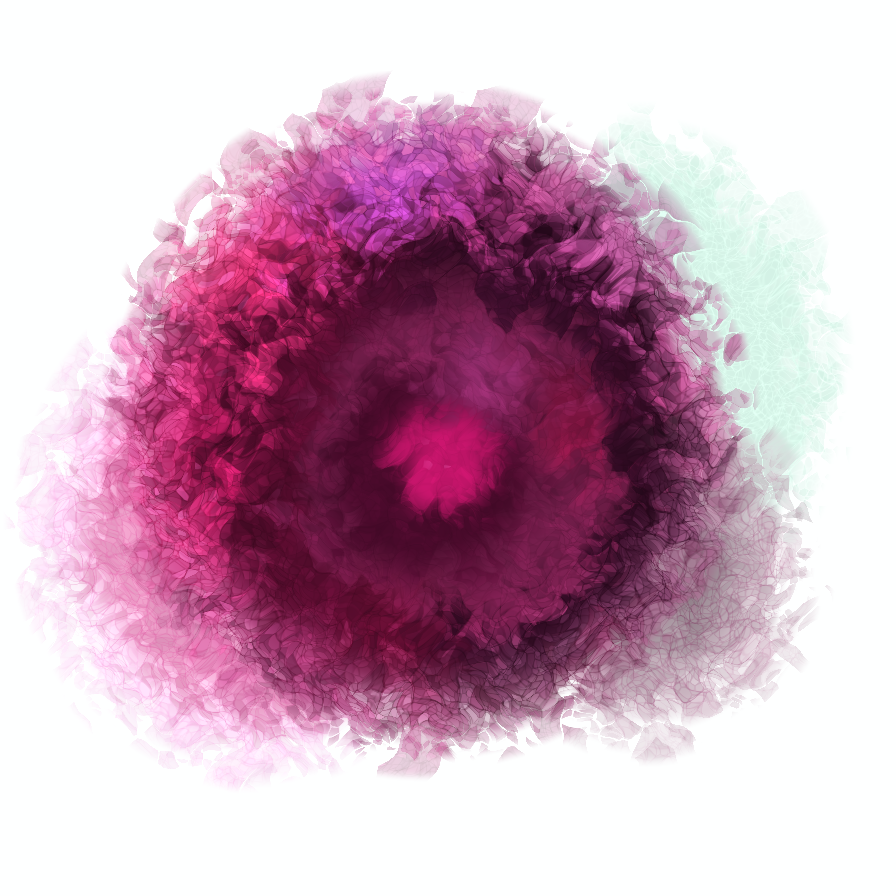
Reproduce this background procedurally as a Shadertoy shader.

```glsl
vec2 hash2(vec2 p) {
    return fract(sin(vec2(dot(p, vec2(127.1, 311.7)), dot(p, vec2(269.5, 183.3)))) * 43758.5);
}

// Cellular noise: two random values of the nearest cell, then border distance
vec3 cells(vec2 p) {
    vec2 base = floor(p), nearest = base;
    float f1 = 9.0, f2 = 9.0;
    for (int y = -1; y <= 1; y++)
    for (int x = -1; x <= 1; x++) {
        vec2 id = base + vec2(x, y);
        float d = length(id + hash2(id) - p);
        if (d < f1) { f2 = f1; f1 = d; nearest = id; }
        else f2 = min(f2, d);
    }
    return vec3(hash2(nearest + 17.3), f2 - f1);
}

// Approximate signed distance to an ellipse
float ellipse(vec2 p, vec2 center, vec2 radii) {
    return (length((p - center) / radii) - 1.0) * min(radii.x, radii.y);
}

float glow(vec2 p, vec2 center, float radius) {
    vec2 d = (p - center) / radius;
    return exp(-dot(d, d));
}

vec2 sineWarp(vec2 p) {
    return sin(p.yx * 31.0 + vec2(0.0, 2.0)) * 0.009
         + sin(p.yx * 73.0 + p * 41.0) * 0.005
         + sin(p.yx * 167.0 - p * 90.0) * 0.002;
}

// Colour of the main cloud: tinted rim, dark ring, mauve band, dark ring, core
vec3 cloudColor(vec2 p) {
    vec3 col = vec3(0.66, 0.18, 0.43);
    col = mix(col, vec3(0.85, 0.17, 0.42), glow(p, vec2(0.25, 0.72), 0.14));
    col = mix(col, vec3(0.72, 0.27, 0.74), glow(p, vec2(0.43, 0.80), 0.09));
    col = mix(col, vec3(0.76, 0.10, 0.38), glow(p, vec2(0.20, 0.46), 0.13));
    col = mix(col, vec3(0.57, 0.21, 0.46), glow(p, vec2(0.70, 0.75), 0.16));
    col = mix(col, vec3(0.40, 0.14, 0.26), glow(p, vec2(0.56, 0.21), 0.15));
    col = mix(col, vec3(0.24, 0.18, 0.24), 0.7 * glow(p, vec2(0.76, 0.43), 0.08));

    float r = length(p - vec2(0.515, 0.485));
    vec3 dark = mix(vec3(0.36, 0.05, 0.19), vec3(0.22, 0.05, 0.16), smoothstep(0.28, 0.60, p.x));
    col = mix(col, dark, smoothstep(0.305, 0.225, r));
    col = mix(col, vec3(0.46, 0.12, 0.30), smoothstep(0.205, 0.155, r));
    col = mix(col, vec3(0.55, 0.07, 0.25), 0.7 * glow(p, vec2(0.64, 0.52), 0.05));
    col = mix(col, vec3(0.50, 0.06, 0.23), 0.6 * glow(p, vec2(0.43, 0.30), 0.07));
    col = mix(col, vec3(0.29, 0.04, 0.17), smoothstep(0.145, 0.085, length(p - vec2(0.475, 0.475))));
    col = mix(col, vec3(0.64, 0.20, 0.48), 0.85 * glow(p, vec2(0.535, 0.578), 0.047));
    return mix(col, vec3(0.76, 0.08, 0.41), smoothstep(0.080, 0.030, length(p - vec2(0.495, 0.488))));
}

void mainImage(out vec4 fragColor, in vec2 fragCoord) {
    vec2 p = fragCoord / iResolution.xy;
    float pixel = 1.0 / iResolution.y;
    vec2 warped = p + sineWarp(p);
    float radius = length(p - vec2(0.495, 0.488));

    // Blobs in order: mint, pink, grey, main
    vec4 blobs = vec4(
        ellipse(p, vec2(0.72, 0.575), vec2(0.185, 0.235)),
        ellipse(p, vec2(0.285, 0.415), vec2(0.225, 0.25)),
        ellipse(p, vec2(0.72, 0.37), vec2(0.155, 0.165)),
        ellipse(p, vec2(0.475, 0.525), vec2(0.325, 0.335)));

    // Layers of shards break the outlines and scatter the colours
    vec4 cover = vec4(0.0);
    vec2 scatter = vec2(0.0);
    float strands = 0.0, grain = 0.0, sparkle = 0.0;
    for (int i = 0; i < 5; i++) {
        float k = float(i), scale = 19.0 * pow(1.6, k), turn = 0.6 + k * 1.9;
        mat2 spin = mat2(cos(turn), sin(turn), -sin(turn), cos(turn));
        vec3 c = cells(spin * warped * scale * vec2(1.0, 0.75) + k * 7.1);
        float edge = c.z / scale;
        float inside = smoothstep(0.0, 1.5 * pixel, edge);
        vec2 shift = (c.xy - 0.5) * inside;
        cover += smoothstep(0.007, -0.007, blobs + shift.x * (0.115 - 0.01 * k)) / 5.0;
        scatter += shift * 0.045 / (1.0 + 0.25 * k);
        strands += 0.4 * smoothstep(0.0009 + pixel, 0.0, edge);
        grain += shift.y * 0.4;
        sparkle = smoothstep(0.86, 0.95, c.x) * inside;
    }
    cover = 1.0 - pow(1.0 - clamp(cover, 0.0, 1.0), vec4(1.7));
    strands = min(strands, 1.0);

    // Pale outer clouds with fine strands
    vec3 col = vec3(0.995, 1.0, 1.0);
    col = mix(col, vec3(0.83, 0.95, 0.90) + 0.06 * strands, cover.x);
    vec3 pink = mix(vec3(0.99, 0.85, 0.97), vec3(0.92, 0.60, 0.77), smoothstep(0.0, -0.06, blobs.y + grain * 0.06));
    col = mix(col, pink + 0.08 * grain - vec3(0.02, 0.14, 0.07) * strands, cover.y * 0.95);
    vec3 grey = mix(vec3(0.80, 0.71, 0.76), vec3(0.57, 0.50, 0.54), smoothstep(0.0, -0.11, blobs.z));
    col = mix(col, grey + 0.12 * grain - vec3(0.08, 0.20, 0.13) * strands, cover.z * 0.92);

    // Main cloud, calm in the middle and rough at the rim
    float rough = smoothstep(0.04, 0.30, radius);
    vec3 cloud = cloudColor(p + scatter * mix(0.35, 1.25, rough));
    cloud *= 1.0 + grain * mix(0.16, 0.65, rough);
    cloud = mix(cloud, cloud * vec3(0.72, 0.5, 0.65), strands * mix(0.12, 0.7, rough));
    float rim = smoothstep(-0.09, 0.03, blobs.w + grain * 0.05);
    cloud = mix(cloud, vec3(0.90, 0.48, 0.75), rim * 0.5 * (1.0 - strands));
    float sparkleZone = 0.6 * smoothstep(0.23, 0.32, radius) * smoothstep(0.75, 0.35, p.x) + 0.3 * smoothstep(0.04, 0.01, radius);
    cloud = mix(cloud, vec3(0.97, 0.38, 0.73), sparkle * sparkleZone);
    col = mix(col, cloud, cover.w * mix(1.0, 0.85, rim));

    fragColor = vec4(clamp(col, 0.0, 1.0), 1.0);
}
```
